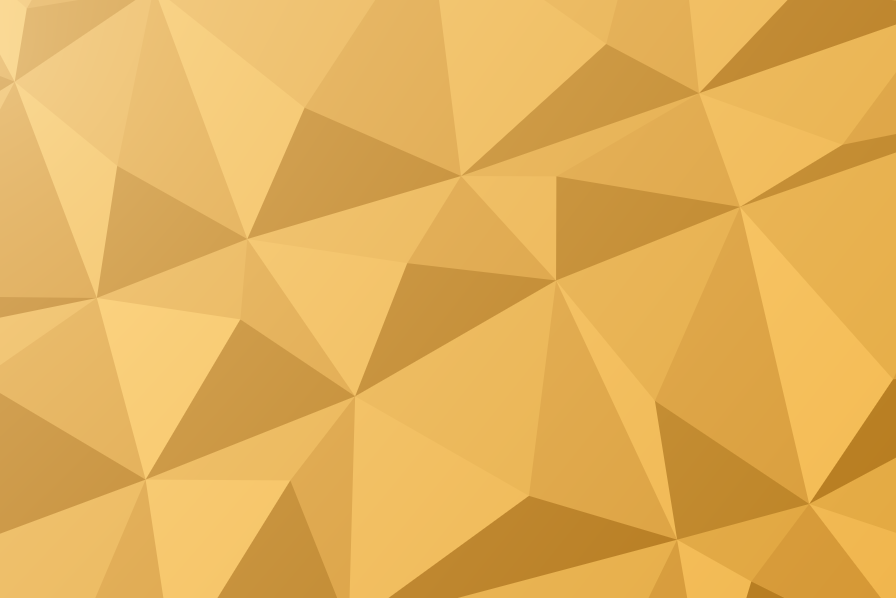
Write a Shadertoy shader that draws this background.

```glsl
// Golden low-poly relief: a skewed lattice of irregular four-sided pyramids lit from the left.

vec2 hash22(vec2 p) {
    vec3 q = fract(p.xyx * vec3(0.1031, 0.1030, 0.0973));
    q += dot(q, q.yzx + 33.33);
    return fract((q.xx + q.yz) * q.zy);
}

// Lattice axes: one runs right and slightly up, the other runs down.
const mat2 LATTICE = mat2(0.37, 0.14, 0.11, -0.33);
const vec2 ORIGIN = vec2(0.81, 0.78);

vec2 corner(vec2 id) {
    return ORIGIN + LATTICE * (id + 0.46 * (hash22(id + 57.0) - 0.5));
}

// Signed distance to the line a-b, positive on its right side.
float rightOf(vec2 p, vec2 a, vec2 b) {
    vec2 e = normalize(b - a);
    return dot(p - a, vec2(e.y, -e.x));
}

// Positive inside a clockwise triangle.
float triangle(vec2 p, vec2 a, vec2 b, vec2 c) {
    return min(rightOf(p, a, b), min(rightOf(p, b, c), rightOf(p, c, a)));
}

// Sides: 0 top, 1 right, 2 bottom, 3 left. Fade: 0 pale, 1 deep.
vec3 facetColor(int side, float fade) {
    if (side == 0) return mix(vec3(0.94, 0.78, 0.50), vec3(0.89, 0.66, 0.25), fade);
    if (side == 1) return mix(vec3(0.92, 0.75, 0.46), vec3(0.84, 0.60, 0.21), fade);
    if (side == 2) return mix(vec3(0.87, 0.69, 0.40), vec3(0.72, 0.49, 0.12), fade);
    return mix(vec3(0.98, 0.84, 0.55), vec3(0.94, 0.71, 0.30), fade);
}

void mainImage(out vec4 fragColor, in vec2 fragCoord) {
    vec2 p = fragCoord / iResolution.y;
    vec2 uv = fragCoord / iResolution.xy;
    float pixel = 1.0 / iResolution.y;
    float fade = pow(clamp(0.65 * uv.x + 0.35 * (1.0 - uv.y), 0.0, 1.0), 0.8);

    vec2 cell = floor(inverse(LATTICE) * (p - ORIGIN));
    vec3 sum = vec3(0.0);
    float total = 0.0;

    for (int j = -1; j <= 1; j++)
    for (int i = -1; i <= 1; i++) {
        vec2 id = cell + vec2(i, j);
        vec2 quad[4] = vec2[4](corner(id), corner(id + vec2(1, 0)),
                               corner(id + vec2(1, 1)), corner(id + vec2(0, 1)));

        // Off-centre peak of the pyramid
        vec2 w = mix(vec2(0.22, 0.2), vec2(0.72, 0.8), hash22(id + 131.0));
        vec2 peak = mix(mix(quad[0], quad[1], w.x), mix(quad[3], quad[2], w.x), w.y);

        // Four facets, blended by pixel coverage
        for (int side = 0; side < 4; side++) {
            float d = triangle(p, quad[side], quad[(side + 1) % 4], peak);
            float coverage = clamp(0.5 + d / pixel, 0.0, 1.0);
            float tint = 0.05 * (hash22(id + 19.0 * float(side + 11)).x - 0.5);
            sum += coverage * (facetColor(side, fade) + tint * vec3(0.8, 1.0, 0.9));
            total += coverage;
        }
    }
    vec3 color = sum / max(total, 0.001);

    // Soft pale glow at the upper left
    float glow = 0.2 * exp(-3.5 * length(p - vec2(0.0, 0.9)));
    fragColor = vec4(mix(color, vec3(1.0, 0.95, 0.82), glow), 1.0);
}
```
